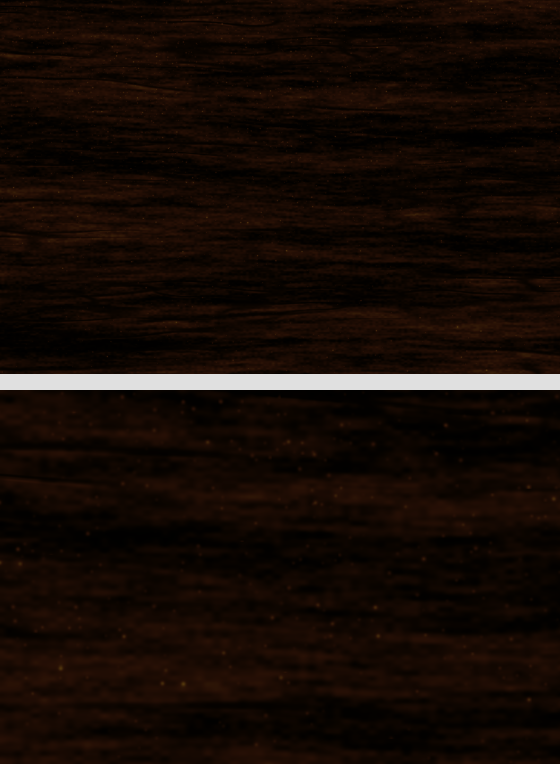
Top, the full canvas; bottom, a detail of the centre.
Give the GLSL for this texture, as a Shadertoy shader.

```glsl
// Dark polished wood with horizontal grain, broken grooves and fine amber specks.

float hash(vec2 p) {
    vec3 q = fract(vec3(p.xyx) * 0.1031);
    q += dot(q, q.yzx + 33.33);
    return fract((q.x + q.y) * q.z);
}

float noise(vec2 p) {
    vec2 cell = floor(p);
    vec2 f = fract(p);
    f = f * f * (3.0 - 2.0 * f);
    float low = mix(hash(cell), hash(cell + vec2(1, 0)), f.x);
    float high = mix(hash(cell + vec2(0, 1)), hash(cell + vec2(1, 1)), f.x);
    return mix(low, high, f.y);
}

// Layered noise, normalised to 0..1
float fbm(vec2 p, int octaves) {
    float sum = 0.0, total = 0.0, weight = 0.5;
    for (int i = 0; i < octaves; i++) {
        sum += weight * noise(p);
        total += weight;
        weight *= 0.55;
        p = p * 2.03 + vec2(17.3, 41.7);
    }
    return sum / total;
}

// Soft-edged bell around zero
float bell(float d, float width) {
    return exp(-d * d / (width * width));
}

// Growth ring edge: dark groove in x, lit lip below it in y
vec2 ringEdge(float rings, float density, float width) {
    float d = (fract(rings) - 0.5) / density;
    float lip = smoothstep(-5.0 * width, -1.2 * width, d)
              * (1.0 - smoothstep(-1.2 * width, 0.0, d));
    return vec2(bell(d - 0.6 * width, width), lip);
}

// Thin wavy crack along a contour of stretched noise
float crack(vec2 p, vec2 stretch, float width) {
    float n = noise(p * stretch);
    return 1.0 - smoothstep(0.0, width, abs(n - 0.5));
}

// Scattered round dots, one candidate per cell
float specks(vec2 p, float density, float chance, float radius) {
    vec2 cell = floor(p * density);
    vec2 offset = vec2(hash(cell + 3.1), hash(cell + 57.7)) * 0.6 + 0.2;
    float d = length(fract(p * density) - offset) / density;
    float strength = hash(cell + 91.3);
    return step(hash(cell), chance) * strength * bell(d, radius);
}

// Maps a red level to the brown-amber palette
vec3 woodColor(float level) {
    float green = 0.4 * level + 0.5 * max(level - 0.15, 0.0);
    float blue = 0.18 * max(level - 0.04, 0.0);
    return vec3(level, green, blue);
}

void mainImage(out vec4 fragColor, in vec2 fragCoord) {
    vec2 uv = fragCoord / iResolution.y;

    // Gentle waviness of the fibres
    vec2 p = uv;
    p.y += 0.035 * (fbm(uv * vec2(1.3, 3.0) + 8.0, 2) - 0.5);
    p.y += 0.010 * (fbm(uv * vec2(7.0, 18.0) + 23.0, 2) - 0.5);

    // Broad bands, streaks and fine fibres
    float level = 0.056;
    level += 0.20 * (fbm(p * vec2(0.8, 11.0) + 4.0, 3) - 0.5);
    level += 0.17 * (fbm(p * vec2(3.0, 48.0) + 31.0, 3) - 0.5);
    level += 0.09 * (noise(p * vec2(22.0, 150.0)) - 0.5);
    level += 0.06 * (noise(uv * vec2(130.0, 210.0)) - 0.5);

    // Warm sheen through the middle, with a small glint
    float sheenY = uv.y - 0.475 + 0.045 * uv.x;
    level += 0.045 * bell(sheenY, 0.065);
    vec2 glint = uv - vec2(1.125, 0.423);
    level += 0.12 * bell(glint.x, 0.05) * bell(glint.y, 0.008);

    // Ring edges, broken along their length
    float density = 13.0;
    float rings = p.y * density + 1.6 * fbm(p * vec2(0.9, 4.0) + 12.0, 2);
    vec2 edge = ringEdge(rings, density, 0.0035);
    float broken = smoothstep(0.35, 0.65, fbm(p * vec2(3.0, 14.0) + 70.0, 2));
    float fibre = noise(p * vec2(35.0, 110.0) + 5.0);
    level += 0.085 * edge.y * broken * fibre;
    level *= 1.0 - 0.75 * edge.x * broken;

    // Clusters of short cracks
    float cluster = smoothstep(0.46, 0.66, fbm(p * vec2(1.4, 9.0) + 50.0, 2));
    float dark = crack(p + 2.0, vec2(6.0, 52.0), 0.14);
    float lit = crack(p + vec2(2.0, 2.004), vec2(6.0, 52.0), 0.12);
    level += 0.045 * lit * cluster * fibre;
    level *= 1.0 - 0.75 * dark * cluster;

    // Dust-like specks, denser towards the top
    float chance = mix(0.03, 0.16, smoothstep(0.2, 0.9, uv.y));
    level += 0.18 * specks(uv, 75.0, chance, 0.0020);
    level += 0.09 * specks(uv + 6.0, 120.0, chance * 1.5, 0.0016);

    // Soft floor keeps the shadows from clipping hard
    level = 0.5 * (level + sqrt(level * level + 0.0006));
    fragColor = vec4(woodColor(level), 1.0);
}
```
